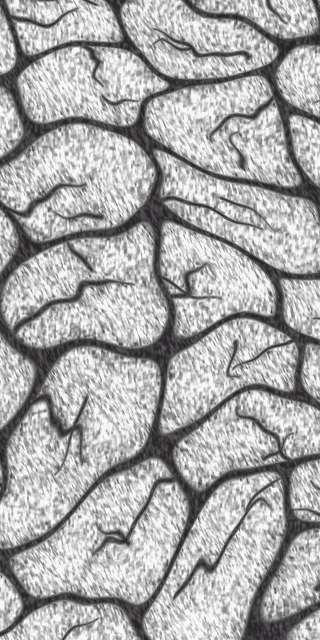
Write a Shadertoy shader that draws this pattern.

```glsl
// Pencil drawing of swollen, winding folds parted by dark grooves.
// Cellular noise bent by layered sines lays out the folds; each fold holds
// short furrows, and streaks and small loops form the hand shading.

const vec3 PAPER = vec3(0.97, 0.97, 0.965);
const vec3 GRAPHITE = vec3(0.16, 0.15, 0.16);
const vec2 FOLD_DENSITY = vec2(2.2, 3.5);   // folds per canvas width

vec2 hash2(vec2 p) {
    vec2 k = vec2(dot(p, vec2(127.1, 311.7)), dot(p, vec2(269.5, 183.3)));
    return fract(sin(k) * 43758.5);
}

float valueNoise(vec2 p) {
    vec2 i = floor(p), f = fract(p);
    f = f * f * (3.0 - 2.0 * f);
    float low = mix(hash2(i).x, hash2(i + vec2(1, 0)).x, f.x);
    float high = mix(hash2(i + vec2(0, 1)).x, hash2(i + vec2(1, 1)).x, f.x);
    return mix(low, high, f.y);
}

// Alternating shears: wide bends first, then lobes, then small wobbles
vec2 bend(vec2 p) {
    p.y += 0.13 * sin(3.1 * p.x + 2.3 * p.y + 0.6);
    p.x += 0.10 * sin(4.3 * p.y - 1.7 * p.x + 1.9);
    p.y += 0.030 * sin(11.0 * p.x + 4.0 * p.y);
    p.x += 0.028 * sin(12.5 * p.y - 3.0 * p.x + 2.0);
    p.y += 0.009 * sin(27.0 * p.x - 8.0 * p.y + 1.0);
    p.x += 0.008 * sin(29.0 * p.y + 7.0 * p.x);
    return p;
}

vec2 site(vec2 cell) {
    return cell + 0.08 + 0.84 * hash2(cell + 17.0);
}

// Cell that owns the point q
vec2 nearestCell(vec2 q) {
    vec2 base = floor(q), best = base;
    float nearest = 1e3;
    for (int y = -2; y <= 2; y++)
    for (int x = -2; x <= 2; x++) {
        vec2 cell = base + vec2(x, y);
        vec2 r = (site(cell) - q) / FOLD_DENSITY.yx * FOLD_DENSITY.y;
        r = site(cell) - q;
        float d = dot(r, r);
        if (d < nearest) { nearest = d; best = cell; }
    }
    return best;
}

// Distance to the cell border in canvas units, with rounded corners
float borderDistance(vec2 q, vec2 owner, float sharpness) {
    vec2 home = site(owner);
    float sum = 0.0;
    for (int y = -2; y <= 2; y++)
    for (int x = -2; x <= 2; x++) {
        if (x == 0 && y == 0) continue;
        vec2 other = site(owner + vec2(x, y));
        vec2 n = normalize(other - home);
        float d = dot(0.5 * (home + other) - q, n) / length(n * FOLD_DENSITY);
        sum += exp(-sharpness * d);
    }
    return max(-log(sum) / sharpness, 0.0);
}

// Distance to a wavy furrow that starts inside a fold and thins at its tip
float furrowDistance(vec2 v, vec2 seed, float reach) {
    vec2 h = hash2(seed), k = hash2(seed + 5.3);
    float angle = (h.x - 0.5) * 1.9 + (h.y > 0.5 ? 3.14 : 0.0);
    float c = cos(angle), s = sin(angle);
    v = vec2(c * v.x + s * v.y, c * v.y - s * v.x);
    v.y += 0.016 * sin(30.0 * v.x + 6.3 * k.x) + 0.006 * sin(67.0 * v.x);
    float start = mix(-0.13, 0.0, k.y);
    float gap = max(max(start - v.x, v.x - start - reach), 0.0);
    float taper = 0.005 * (1.0 - smoothstep(start, start + 0.1, v.x));
    return length(vec2(gap, v.y)) + taper;
}

// Overlapping pencil loops, one in each grid cell
float loops(vec2 p, float lineWidth) {
    vec2 base = floor(p);
    float ink = 0.0;
    for (int y = -1; y <= 1; y++)
    for (int x = -1; x <= 1; x++) {
        vec2 cell = base + vec2(x, y), h = hash2(cell + 3.7);
        vec2 r = (p - cell - h) * vec2(1.25, 1.0);
        float radius = 0.35 + 0.5 * fract(h.x * 7.0 + h.y * 3.0);
        ink += 1.0 - smoothstep(0.0, lineWidth, abs(length(r) - radius));
    }
    return ink;
}

// Short, slanted, gently curved strokes
float streaks(vec2 p) {
    p.x += 0.25 * p.y + 0.014 * sin(21.0 * p.y + 9.0 * p.x);
    p.y += 0.010 * sin(33.0 * p.x);
    return 0.65 * valueNoise(p * vec2(190.0, 72.0))
         + 0.35 * valueNoise(p.yx * vec2(120.0, 95.0) + 40.0);
}

void mainImage(out vec4 fragColor, in vec2 fragCoord) {
    vec2 p = fragCoord / iResolution.x;
    float pixel = 1.0 / iResolution.x;

    // Fold layout
    vec2 q = bend(p) * FOLD_DENSITY;
    vec2 owner = nearestCell(q);
    vec2 local = (q - site(owner)) / FOLD_DENSITY;
    float border = borderDistance(q, owner, 50.0);
    float furrow = furrowDistance(local, owner + 31.0, 0.32);
    vec2 shift = (hash2(owner + 8.0) - 0.5) * vec2(0.16, 0.2);
    furrow = min(furrow, furrowDistance(local + shift, owner + 71.0, 0.13) + 0.001);

    // Pencil texture and tone
    float streak = streaks(p);
    float scribble = loops(p * 24.0, 0.11) + loops(p * 39.0 + 9.0, 0.14);
    float shade = 0.40 * exp(-min(border, furrow + 0.008) / 0.036);
    float foldTone = 0.07 * hash2(owner + 51.0).x;
    float dark = 0.01 + foldTone + 0.06 * scribble + 0.9 * (streak - 0.5)
               + shade * (0.5 + streak);

    // Dark grooves with a rough edge
    float rough = 0.012 * (streak - 0.5);
    float soft = 0.0025 + pixel;
    float groove = 1.0 - smoothstep(-soft, soft, border + rough - 0.0095);
    groove = max(groove, 1.0 - smoothstep(-soft, soft, furrow + rough - 0.0075));
    dark = mix(clamp(dark, 0.0, 0.85), 0.72 + 0.4 * streak, groove);

    fragColor = vec4(mix(PAPER, GRAPHITE, clamp(dark, 0.0, 1.0)), 1.0);
}
```
